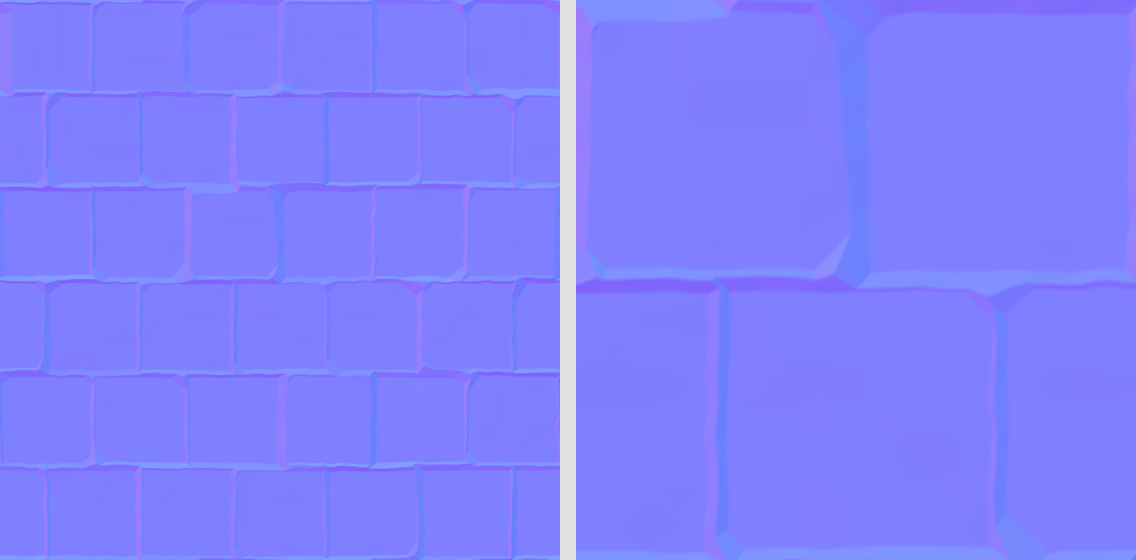
Left: the whole. Right: its middle third, enlarged.
Give the GLSL for this texture map, as a WebGL 2 fragment shader.

```glsl
#version 300 es
precision highp float;
// Tangent-space normal map of worn square stone blocks in running bond.
// Each block is a flat top cut by sloping side and corner planes; the highest
// block wins at every point, and the normal comes from finite differences.

uniform vec2 u_resolution;
out vec4 fragColor;

const float TILES = 6.0;            // blocks across and down
const float ROW_SHIFT = 0.5;        // offset of alternate rows
const vec2 SIDE_INSET = vec2(0.022, 0.046); // joint to flat top, left and right
const vec2 BED_INSET = vec2(0.030, 0.054);  // joint to flat top, above and below
const vec2 TOP_HEIGHT = vec2(0.007, 0.021); // block height, min and max
const vec2 SIDE_SLOPE = vec2(0.11, 0.20);   // left and right bevels
const vec2 BED_SLOPE = vec2(0.11, 0.25);    // top and bottom bevels
const vec2 CHIP_SLOPE = vec2(0.10, 0.16);   // broken corners
const vec2 CHIP_SIZE = vec2(0.06, 0.115);   // depth of the corner cut
const float CHIP_CHANCE = 0.36;
const float EDGE_TILT = 0.03;       // skew of each side
const float FACE_TILT = 0.012;      // lean of each flat top
const float WOBBLE = 0.009;         // chiselled edge displacement
const float WOBBLE_FREQ = 9.0;
const float GRAIN = 0.0013;         // relief on the flat faces
const float GRAIN_FREQ = 4.0;
const float STEP = 0.008;           // difference step, in blocks
const float HALF_PI = 1.5707963;

float hash(vec2 cell, float salt) {
  uvec3 v = uvec3(ivec3(vec3(cell, salt))) * 1664525u + 1013904223u;
  v.x += v.y * v.z; v.y += v.z * v.x; v.z += v.x * v.y;
  v ^= v >> 16u;
  v.x += v.y * v.z; v.y += v.z * v.x; v.z += v.x * v.y;
  return float(v.z >> 8u) / 16777216.0;
}

float between(vec2 range, vec2 cell, float salt) {
  return mix(range.x, range.y, hash(cell, salt));
}

// Value noise in -1..1 that repeats with the canvas
float noise(vec2 p, float freq, float salt) {
  p *= freq;
  vec2 i = floor(p), f = p - i;
  f = f * f * (3.0 - 2.0 * f);
  float period = TILES * freq;
  vec2 a = mod(i, period), b = mod(i + 1.0, period);
  float low = mix(hash(a, salt), hash(vec2(b.x, a.y), salt), f.x);
  float high = mix(hash(vec2(a.x, b.y), salt), hash(b, salt), f.x);
  return 2.0 * mix(low, high, f.y) - 1.0;
}

// Height of one block; p is measured from its centre
float blockHeight(vec2 p, vec2 id) {
  float drop = 0.0;
  for (int k = 0; k < 4; k++) {
    float s = float(k) * 8.0;
    float angle = float(k) * HALF_PI;
    vec2 dir = vec2(cos(angle), sin(angle));
    vec2 side = vec2(-dir.y, dir.x);
    bool upright = k % 2 == 0;

    // Straight side, slightly skewed
    float inset = between(upright ? SIDE_INSET : BED_INSET, id, s + 1.0);
    float edge = dot(p, dir) - 0.5 + inset;
    edge += dot(p, side) * EDGE_TILT * (hash(id, s + 2.0) - 0.5);
    drop = max(drop, edge * between(upright ? SIDE_SLOPE : BED_SLOPE, id, s + 3.0));

    // Broken corner between this side and the next
    if (hash(id, s + 4.0) < CHIP_CHANCE) {
      float turn = mix(0.55, 1.02, hash(id, s + 5.0));
      vec2 cut = cos(turn) * dir + sin(turn) * side;
      vec2 corner = 0.47 * (dir + side);
      float chip = dot(p - corner, cut) + between(CHIP_SIZE, id, s + 6.0);
      drop = max(drop, chip * between(CHIP_SLOPE, id, s + 7.0));
    }
  }
  vec2 lean = FACE_TILT * (vec2(hash(id, 41.0), hash(id, 42.0)) - 0.5);
  return between(TOP_HEIGHT, id, 40.0) + dot(lean, p) - drop;
}

// Highest of the four nearest blocks, over a flat joint bed
float wallHeight(vec2 p) {
  vec2 q = p + WOBBLE * vec2(noise(p, WOBBLE_FREQ, 51.0),
                             noise(p, WOBBLE_FREQ, 52.0));
  float h = 0.0;
  for (int j = 0; j < 2; j++) {
    float row = floor(q.y - 0.5) + float(j);
    float x = q.x + ROW_SHIFT * (1.0 - mod(row, 2.0));
    for (int i = 0; i < 2; i++) {
      float column = floor(x - 0.5) + float(i);
      vec2 local = vec2(x - column, q.y - row) - 0.5;
      h = max(h, blockHeight(local, mod(vec2(column, row), TILES)));
    }
  }
  return h + GRAIN * noise(p, GRAIN_FREQ, 53.0);
}

void main() {
  vec2 p = gl_FragCoord.xy / u_resolution * TILES;
  vec2 e = vec2(STEP, 0.0);
  vec2 slope = vec2(wallHeight(p + e.xy) - wallHeight(p - e.xy),
                    wallHeight(p + e.yx) - wallHeight(p - e.yx)) / (2.0 * STEP);

  // Green points down the canvas
  vec3 normal = normalize(vec3(-slope.x, slope.y, 1.0));
  fragColor = vec4(0.5 + 0.5 * normal, 1.0);
}
```
